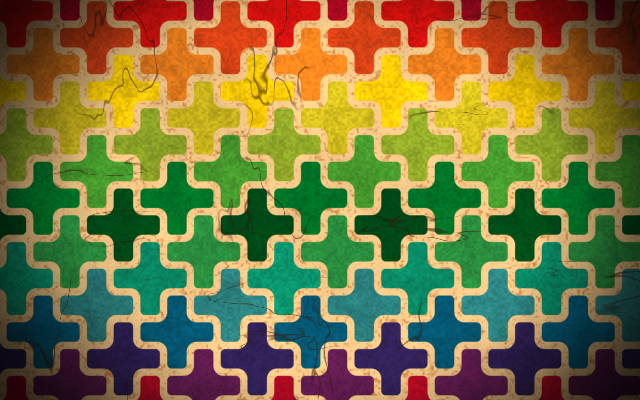
This pattern is drawn by a WebGL 2 fragment shader. Its source:

```glsl
#version 300 es
precision highp float;
// Interlocking rounded crosses on a plus-pentomino lattice, coloured by row
// as a rainbow. Each square cell finds the cross that owns it, then a distance
// function insets it; noise adds paper grain, cracks and a dark vignette.

uniform vec2 u_resolution;
out vec4 fragColor;

const float UNIT = 0.0669;                 // lattice square, in canvas heights
const vec2 ORIGIN = vec2(0.3085, 0.4375);  // centre of a row 0 cross
const float INSET = 0.137;                 // half the line width, in squares
const float TIP_RADIUS = 0.17;
const float FILLET_RADIUS = 0.38;
const vec3 CREAM = vec3(1.0, 0.82, 0.56);
const vec3 RUST = vec3(0.80, 0.48, 0.22);
const vec3 CRACK_BROWN = vec3(0.20, 0.09, 0.04);

// Rows from the bottom up: crimson to dark green, then green to red
const vec3 COOL[8] = vec3[8](
  vec3(0.72, 0.04, 0.14), vec3(0.38, 0.11, 0.31),
  vec3(0.19, 0.13, 0.34), vec3(0.02, 0.35, 0.46),
  vec3(0.17, 0.51, 0.50), vec3(0.04, 0.56, 0.41),
  vec3(0.17, 0.57, 0.25), vec3(0.00, 0.29, 0.09));
const vec3 WARM[8] = vec3[8](
  vec3(0.00, 0.47, 0.16), vec3(0.28, 0.61, 0.18),
  vec3(0.57, 0.66, 0.16), vec3(0.84, 0.75, 0.12),
  vec3(0.99, 0.81, 0.03), vec3(0.95, 0.51, 0.12),
  vec3(0.89, 0.27, 0.09), vec3(0.89, 0.07, 0.06));

float hash(vec2 p) {
  vec3 h = fract(p.xyx * 0.1031);
  h += dot(h, h.yzx + 33.33);
  return fract((h.x + h.y) * h.z);
}

float valueNoise(vec2 p) {
  vec2 i = floor(p), f = fract(p);
  f = f * f * (3.0 - 2.0 * f);
  float low = mix(hash(i), hash(i + vec2(1, 0)), f.x);
  float high = mix(hash(i + vec2(0, 1)), hash(i + vec2(1, 1)), f.x);
  return mix(low, high, f.y);
}

float fbm(vec2 p) {
  float sum = 0.0, amp = 0.5;
  for (int i = 0; i < 4; i++) {
    sum += amp * valueNoise(p);
    p = mat2(1.6, 1.2, -1.2, 1.6) * p + 7.3;
    amp *= 0.5;
  }
  return sum / 0.9375;
}

// Centre of the cross covering a cell; centres lie where x - 2y divides by 5
vec2 ownerCentre(vec2 cell) {
  float k = floor(mod(cell.x - 2.0 * cell.y + 0.5, 5.0));
  if (k == 1.0) return cell - vec2(1, 0);
  if (k == 2.0) return cell + vec2(0, 1);
  if (k == 3.0) return cell - vec2(0, 1);
  if (k == 4.0) return cell + vec2(1, 0);
  return cell;
}

float roundedBox(vec2 p, vec2 halfSize, float radius) {
  vec2 q = abs(p) - halfSize + radius;
  return length(max(q, 0.0)) + min(max(q.x, q.y), 0.0) - radius;
}

// Two crossed bars joined with circular fillets
float crossDistance(vec2 p, float inset, float tip, float fillet) {
  vec2 bar = vec2(1.5, 0.5) - inset;
  vec2 d = vec2(roundedBox(p, bar, tip), roundedBox(p, bar.yx, tip));
  return max(fillet, min(d.x, d.y)) - length(max(fillet - d, 0.0));
}

vec3 rowColour(float row) {
  int i = int(mod(row + 7.5, 16.0));
  return i < 8 ? COOL[i] : WARM[i - 8];
}

// Thin contour lines of noise, kept only in scattered patches
float cracks(vec2 p, float width, float coverage) {
  float line = 1.0 - smoothstep(0.0, width, abs(fbm(p) - 0.5));
  float patches = smoothstep(1.0 - coverage, 1.15 - coverage, fbm(p * 0.7 + 31.7));
  return line * patches;
}

void main() {
  vec2 p = gl_FragCoord.xy / u_resolution.y;
  vec2 uv = gl_FragCoord.xy / u_resolution;

  // Cross tiling
  vec2 q = (p - ORIGIN) / UNIT;
  vec2 centre = ownerCentre(floor(q + 0.5));
  float d = crossDistance(q - centre, INSET, TIP_RADIUS, FILLET_RADIUS);
  float edge = 0.8 / (u_resolution.y * UNIT);
  float inside = 1.0 - smoothstep(-edge, edge, d);

  // Tile paint and speckled cream lines
  float grain = valueNoise(p * 170.0);
  float mottle = fbm(p * 28.0);
  vec3 tile = rowColour(centre.y) * (0.96 + 0.08 * hash(centre + 50.0));
  tile *= 0.80 + 0.20 * grain + 0.20 * mottle;
  float fleck = smoothstep(0.50, 0.85, 0.5 * grain + 0.5 * fbm(p * 60.0));
  vec3 line = mix(CREAM, RUST, 0.75 * fleck) * (0.92 + 0.12 * mottle);
  vec3 colour = mix(line, tile, inside);

  // Wear: upright and level hairline cracks, then broad stains
  float wear = cracks(p * vec2(9.0, 3.5), 0.012, 0.46)
             + cracks(p * vec2(3.0, 11.0) + 17.0, 0.010, 0.43);
  colour = mix(colour, CRACK_BROWN, 0.55 * min(wear, 1.0));
  colour *= 0.90 + 0.18 * fbm(p * 4.0 + 5.0);

  // Vignette, strongest at the sides and corners
  float reach = length((uv - 0.5) * vec2(2.0, 1.5));
  colour *= 1.0 - 0.82 * smoothstep(0.62, 1.25, reach);
  fragColor = vec4(colour, 1.0);
}
```
